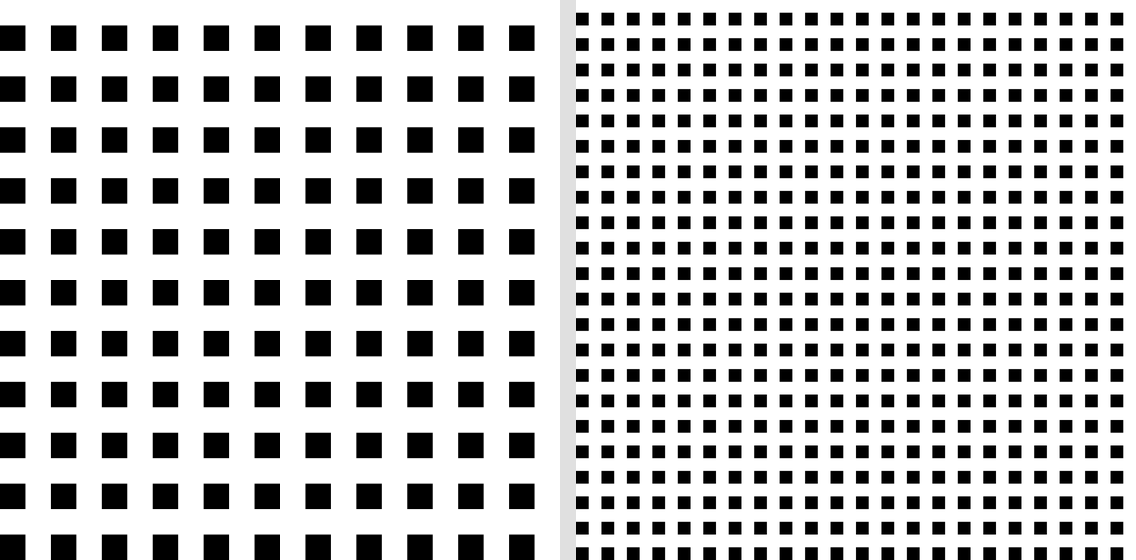
Left, the tile; right, the same tile 2 across and 2 down.
Give the GLSL for this pattern, as a Shadertoy shader.

```glsl
// Black squares on white in an 11 by 11 grid. Each square fills the
// lower left quarter of its cell; edges are smoothed by the share of
// each pixel covered along both axes, and the grid tiles exactly.

// Coverage of the band from 0 to 0.5 in every unit cell, per axis.
vec2 bandCoverage(vec2 cellPos, vec2 pixelSize) {
    vec2 fromCentre = abs(fract(cellPos + 0.25) - 0.5);
    return clamp((0.25 - fromCentre) / pixelSize + 0.5, 0.0, 1.0);
}

void mainImage(out vec4 fragColor, in vec2 fragCoord) {
    const float repeats = 11.0;
    vec2 pixelSize = repeats / iResolution.xy;

    // A square is the overlap of a vertical and a horizontal band.
    vec2 band = bandCoverage(fragCoord * pixelSize, pixelSize);
    float square = band.x * band.y;

    fragColor = vec4(mix(vec3(1.0), vec3(0.0), square), 1.0);
}
```
